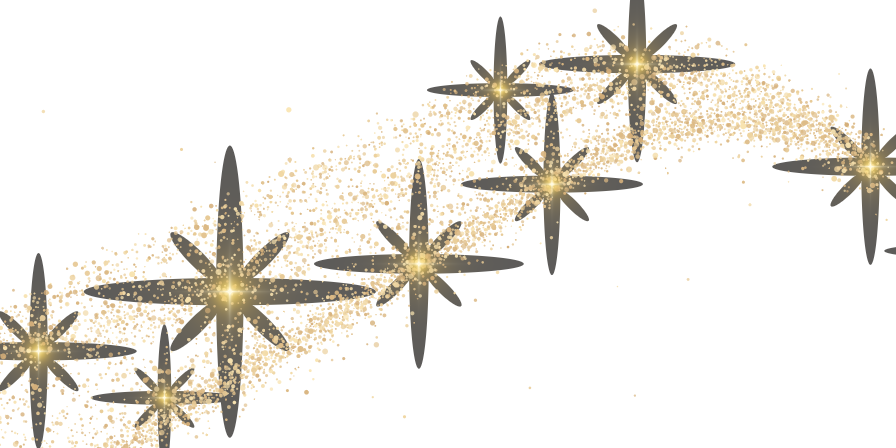
Give the GLSL for this background, as a Shadertoy shader.

```glsl
// Grey eight-pointed stars strewn along a swirl of golden dust on white.
// Stars are unions of ellipses with a warm core; the dust is cellular dots
// whose chance to appear follows three arcs and a thin veil between them.

#define PAPER vec3(1.0)
#define STAR_GREY vec3(0.36, 0.355, 0.35)
#define STAR_GLOW vec3(0.72, 0.61, 0.34)
#define DUST_PALE vec3(0.98, 0.90, 0.70)
#define DUST_TAN vec3(0.83, 0.68, 0.47)
#define SPARK_GOLD vec3(1.0, 0.86, 0.38)
#define ARM_WIDTH 0.094
#define DUST_LAYERS 5
#define DUST_AMOUNT 1.0

const int STAR_COUNT = 9;

// Each star: centre x, centre y, arm length
const vec3 STARS[STAR_COUNT] = vec3[STAR_COUNT](
    vec3(0.086, 0.216, 0.219), vec3(0.513, 0.349, 0.326),
    vec3(0.367, 0.112, 0.164), vec3(0.935, 0.411, 0.234),
    vec3(1.117, 0.799, 0.164), vec3(1.232, 0.589, 0.203),
    vec3(1.422, 0.857, 0.219), vec3(1.943, 0.628, 0.219),
    vec3(2.138, 0.440, 0.164));

vec3 hash3(vec2 p) {
    vec3 q = fract(p.xyx * vec3(0.1031, 0.1030, 0.0973));
    q += dot(q, q.yxz + 33.33);
    return fract((q.xxy + q.yzz) * q.zyx);
}

// Approximate signed distance to an ellipse
float ellipse(vec2 p, vec2 radii) {
    float k = length(p / radii);
    return k * (k - 1.0) / max(length(p / (radii * radii)), 1e-4);
}

// Four long arms and four short diagonal petals, for unit arm length
float starShape(vec2 p) {
    p = abs(p);
    float arms = min(ellipse(p, vec2(1.0, ARM_WIDTH)),
                     ellipse(p, vec2(ARM_WIDTH, 1.0)));
    vec2 diagonal = vec2(p.x + p.y, p.y - p.x) * 0.7071;
    return min(arms, ellipse(diagonal - vec2(0.32, 0.0), vec2(0.25, 0.055)));
}

// Straight climb that bends down past x = bend
float arc(float x, float base, float slope, float bend, float curl) {
    float past = max(x - bend, 0.0);
    return base + slope * x - curl * past * past;
}

float ridge(float offset, float width) {
    return exp(-offset * offset / (width * width));
}

// Chance of a dust grain at p
float dustDensity(vec2 p) {
    float low = arc(p.x, -0.163, 0.61, 1.3, 0.94);
    float mid = arc(p.x, 0.111, 0.53, 1.2, 0.92);
    float top = arc(p.x, 0.272, 0.48, 1.1, 0.78);
    float flatten = max(0.45 - p.x, 0.0);
    mid += 0.6 * flatten * flatten;
    float veil = smoothstep(low - 0.07, low + 0.03, p.y)
               * smoothstep(top + 0.09, top - 0.03, p.y);
    float density = 0.14 * veil
        + 0.80 * ridge(p.y - low, 0.030) + 0.12 * ridge(p.y - low, 0.075)
        + 0.36 * ridge(p.y - mid, 0.036)
        + 0.20 * ridge(p.y - top, 0.036);
    return DUST_AMOUNT * density * smoothstep(2.0, 1.9, p.x);
}

// Lay one rotated grid of grains over the colour
vec3 addDust(vec3 colour, vec2 p, float layer, float pixel) {
    float cell = 0.0105 + 0.0022 * layer;
    float angle = 0.4 + 1.1 * layer;
    mat2 turn = mat2(cos(angle), sin(angle), -sin(angle), cos(angle));
    vec2 id = floor(turn * p / cell);
    vec3 place = hash3(id + 300.0 + 71.0 * layer);
    vec3 look = hash3(id + 900.0 + 37.0 * layer);
    float radius = cell * mix(0.14, 0.36, look.x * look.x);
    vec2 jitter = mix(vec2(radius), vec2(cell - radius), place.xy);
    vec2 centre = (id * cell + jitter) * turn;
    float cover = clamp(0.5 + (radius - length(p - centre)) / pixel, 0.0, 1.0);
    cover *= step(place.z, dustDensity(centre)) * mix(0.65, 1.0, look.z);
    return mix(colour, mix(DUST_PALE, DUST_TAN, look.y), cover);
}

void mainImage(out vec4 fragColor, in vec2 fragCoord) {
    float pixel = 1.0 / iResolution.y;
    vec2 p = fragCoord * pixel;
    vec3 colour = PAPER;
    float halo = 0.0, spark = 0.0;

    // Star bodies, gathering their core light
    for (int i = 0; i < STAR_COUNT; i++) {
        float size = STARS[i].z;
        vec2 q = (p - STARS[i].xy) / size;
        float reach = length(q);
        float cover = clamp(0.5 - starShape(q) * size / pixel, 0.0, 1.0);
        colour = mix(colour, mix(STAR_GREY, STAR_GLOW, exp(-5.0 * reach)), cover);
        vec2 a = abs(q);
        halo += exp(-reach * reach * 130.0);
        spark += exp(-a.x * 9.0 - a.y * 75.0) + exp(-a.y * 9.0 - a.x * 75.0);
    }

    // Golden dust over the stars
    for (int i = 0; i < DUST_LAYERS; i++)
        colour = addDust(colour, p, float(i), pixel);

    // Bright cores on top
    colour = mix(colour, SPARK_GOLD, min(0.75 * halo, 1.0));
    colour = mix(colour, vec3(1.0, 0.98, 0.88), min(spark, 1.0));
    fragColor = vec4(colour, 1.0);
}
```
